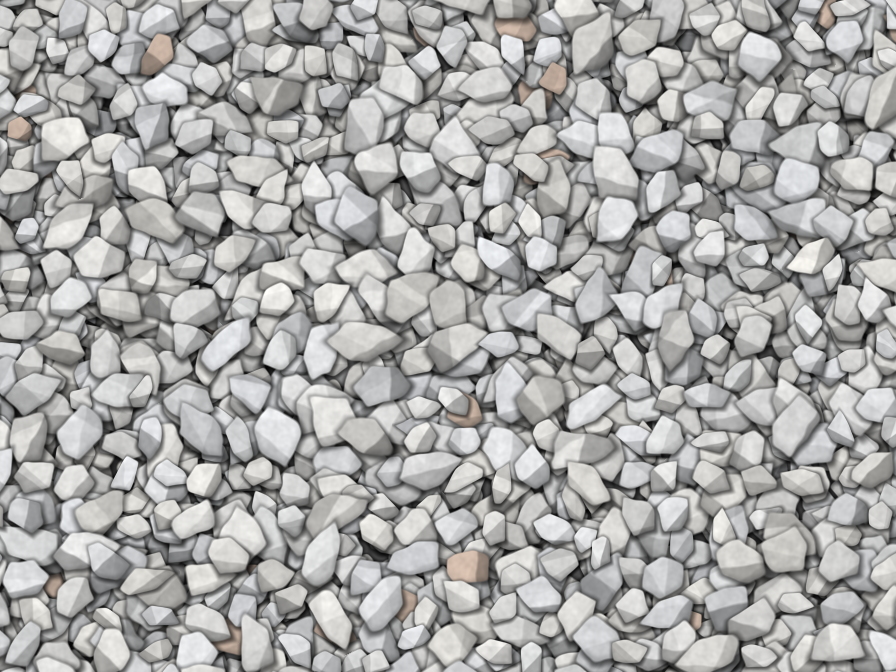
Give the GLSL for this texture, as a Shadertoy shader.

```glsl
vec4 hash4(vec3 p) {
    vec4 q = fract(p.xyzx * vec4(0.1031, 0.1030, 0.0973, 0.1099));
    q += dot(q, q.wzxy + 33.33);
    return fract((q.xxyz + q.yzzw) * q.zywx);
}

float gradientNoise(vec2 p) {
    vec2 cell = floor(p), f = fract(p);
    vec2 u = f * f * (3.0 - 2.0 * f);
    float n[4];
    for (int i = 0; i < 4; i++) {
        vec2 corner = vec2(i & 1, i >> 1);
        vec2 slope = hash4(vec3(cell + corner, 7.0)).xy * 2.0 - 1.0;
        n[i] = dot(slope, f - corner);
    }
    return mix(mix(n[0], n[1], u.x), mix(n[2], n[3], u.x), u.y);
}

vec2 direction(float angle) {
    return vec2(cos(angle), sin(angle));
}

// Rounded convex polygon with six uneven sides, about unit radius
float stoneDistance(vec2 q, vec3 seed) {
    float sum = 0.0;
    for (int i = 0; i < 6; i++) {
        vec4 h = hash4(seed + vec3(0.0, 0.0, 11.0 + float(i)));
        float angle = (float(i) + 0.75 * h.x) * 1.0472;
        sum += exp(16.0 * (dot(q, direction(angle)) - mix(0.7, 1.1, h.y)));
    }
    return log(sum) / 16.0;
}

// Broken faces: one turned away from the light, one at random
float facetShade(vec2 w, vec4 h, vec4 k) {
    float lower = dot(w, direction(-1.2 + 2.4 * (h.x - 0.5))) - mix(0.0, 0.6, h.y);
    float other = dot(w, direction(6.283 * h.z)) - mix(0.05, 0.6, h.w);
    float shade = 1.0 - mix(0.06, 0.32, k.x) * smoothstep(-0.07, 0.07, lower);
    return shade * (1.0 - mix(-0.06, 0.18, k.y) * smoothstep(-0.07, 0.07, other));
}

vec3 stoneColor(vec4 h) {
    vec3 tint = mix(vec3(0.985, 0.995, 1.01), vec3(1.01, 1.0, 0.975), h.x);
    if (h.y > 0.985) tint = vec3(0.92, 0.82, 0.75);
    return tint * mix(0.76, 0.92, sqrt(h.z));
}

void mainImage(out vec4 fragColor, in vec2 fragCoord) {
    vec2 p = fragCoord / iResolution.y;
    vec2 light = normalize(vec2(-0.4, 0.9));
    float grain = gradientNoise(p * 65.0) + 0.6 * gradientNoise(p * 150.0);
    vec2 wobble = 0.12 * vec2(gradientNoise(p * 45.0), gradientNoise(p * 45.0 + 31.0));
    vec3 color = vec3(0.3);

    // Heap of stones, from the deepest layer to the top one
    for (int layer = 0; layer < 6; layer++) {
        float depth = float(5 - layer);
        vec2 g = p / 0.064 + vec2(0.37, 0.61) * float(layer) + 20.0;
        vec2 home = floor(g);
        for (int n = 0; n < 9; n++) {
            vec3 seed = vec3(home + vec2(n % 3 - 1, 1 - n / 3), float(layer) * 29.0);
            vec4 a = hash4(seed), b = hash4(seed + 3.7);
            vec2 center = seed.xy + 0.5 + 0.7 * (a.xy - 0.5);
            vec2 w = (g - center) / mix(0.3, 0.58, a.z);
            if (dot(w, w) > 4.0) continue;

            // Turn and stretch each stone
            vec2 axis = direction(6.283 * a.w);
            float stretch = mix(1.0, 1.35, b.w);
            vec2 q = vec2(dot(w, axis) / stretch, dot(w, vec2(-axis.y, axis.x)) * stretch);
            float d = stoneDistance(q + wobble, seed);

            // Contact shadow, longer on the side away from the light
            float lit = dot(w, light) / (length(w) + 0.1);
            color *= mix(0.42, 1.0, smoothstep(-0.06, 0.3, d + 0.1 * lit));

            // Lit surface with a worn rim
            float shade = facetShade(w + wobble, hash4(seed + 5.3), hash4(seed + 8.1));
            shade += smoothstep(-0.3, 0.0, d) * (0.1 * lit - 0.06);
            shade *= (1.0 + 0.1 * grain) * (1.0 - 0.035 * depth);
            color = mix(color, stoneColor(b) * shade, smoothstep(0.06, -0.06, d));
        }
    }
    fragColor = vec4(clamp(color, 0.0, 1.0), 1.0);
}
```
